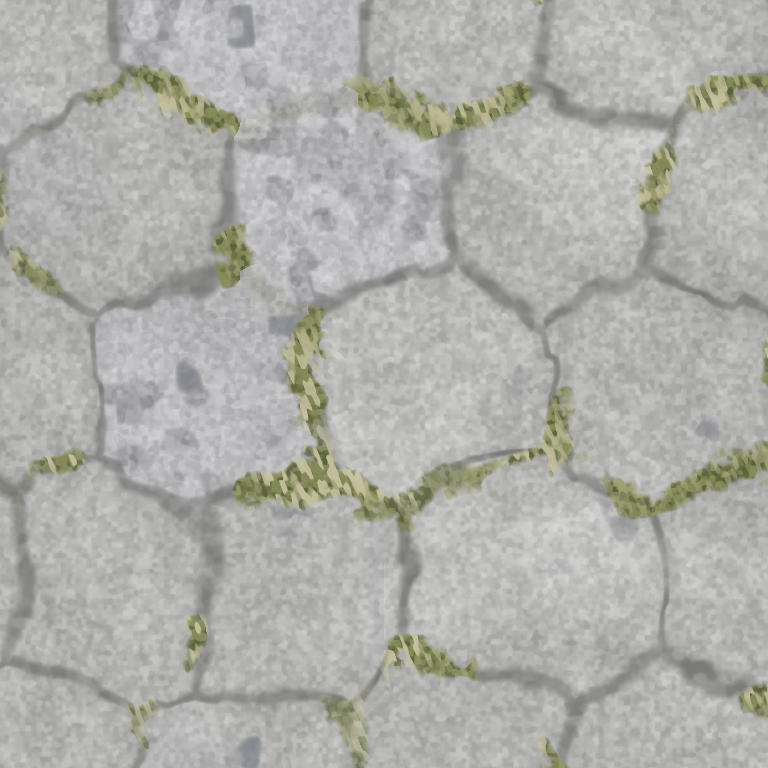
A WebGL 1 fragment shader for this texture:

```glsl
precision highp float;
// Weathered grey paving: staggered stones, a worn concrete strip, mossy joints.
uniform vec2 u_resolution;

// Layout, in canvas units unless noted
const float STONES = 3.5;          // stones across the canvas
const float ROW_STEP = 0.87;       // row height in stone widths
const float JITTER = 0.36;         // irregularity of the stones
const vec2 WORN_CENTER = vec2(0.37, 0.64);
const vec2 WORN_HALF = vec2(0.155, 0.36);
const float JOINT_MIN = 0.0035;
const float JOINT_MAX = 0.0125;
const float MOSS_REACH = 0.027;
const float MOSS_LEVEL = 0.60;     // higher is rarer

// Colours
const vec3 STONE = vec3(0.715, 0.715, 0.710);
const vec3 WORN = vec3(0.765, 0.765, 0.775);
const vec3 JOINT = vec3(0.510, 0.510, 0.500);
const vec3 STAIN = vec3(0.430, 0.450, 0.480);
const vec3 MOSS_DARK = vec3(0.340, 0.370, 0.200);
const vec3 MOSS = vec3(0.510, 0.530, 0.320);
const vec3 STRAW = vec3(0.780, 0.760, 0.610);

vec2 hash2(vec2 p) {
  vec2 k = vec2(dot(p, vec2(127.1, 311.7)), dot(p, vec2(269.5, 183.3)));
  return fract(sin(k) * 43758.545);
}

// Smooth cellular noise: random cell values blended by distance
float cellNoise(vec2 p) {
  vec2 base = floor(p);
  float sum = 0.0, weight = 0.0;
  for (int y = -1; y <= 1; y++) {
    for (int x = -1; x <= 1; x++) {
      vec2 id = base + vec2(float(x), float(y));
      vec2 h = hash2(id);
      vec2 d = id + 0.15 + 0.7 * h - p;
      float w = exp(-7.0 * dot(d, d));
      sum += w * fract(h.x * 17.3 + h.y * 31.7);
      weight += w;
    }
  }
  return sum / weight;
}

vec2 stoneSite(vec2 id) {
  vec2 grid = vec2(id.x + 0.5 * mod(id.y, 2.0), id.y * ROW_STEP);
  return grid + JITTER * (hash2(id + 7.0) - 0.5);
}

// 1 when a stone belongs to the worn strip
float isWorn(vec2 site) {
  vec2 d = abs(site / STONES - WORN_CENTER) - WORN_HALF;
  return step(max(d.x, d.y), 0.0);
}

// Returns joint distance, worn flag, stone tone and joint visibility
vec4 paving(vec2 q) {
  float row = floor(q.y / ROW_STEP);
  vec2 base = vec2(floor(q.x), row);
  vec2 siteA = vec2(0.0), siteB = vec2(0.0), idA = vec2(0.0);
  float nearA = 99.0, nearB = 99.0;
  for (int y = -2; y <= 2; y++) {
    for (int x = -2; x <= 2; x++) {
      vec2 id = base + vec2(float(x), float(y));
      vec2 site = stoneSite(id);
      vec2 d = site - q;
      float dist = dot(d, d);
      if (dist < nearA) {
        nearB = nearA; siteB = siteA;
        nearA = dist; siteA = site; idA = id;
      } else if (dist < nearB) {
        nearB = dist; siteB = site;
      }
    }
  }
  float edge = dot(0.5 * (siteA + siteB) - q, normalize(siteB - siteA));
  float worn = isWorn(siteA);
  float shown = 1.0 - 0.85 * worn * isWorn(siteB);
  return vec4(edge / STONES, worn, hash2(idA).x, shown);
}

void main() {
  vec2 p = gl_FragCoord.xy / u_resolution.y;

  // Uneven stone outlines
  vec2 bend = vec2(sin(p.y * 19.0 + 2.0 * sin(p.x * 11.0)),
                   sin(p.x * 21.0 + 2.0 * sin(p.y * 13.0)));
  vec2 chip = vec2(cellNoise(p * 24.0), cellNoise(p * 24.0 + 40.0)) - 0.5;
  vec4 stone = paving(p * STONES + 0.035 * bend + 0.07 * chip);
  float edge = stone.x, shown = stone.w;

  float broad = cellNoise(p * 6.0 + 3.0);
  float cloud = cellNoise(p * 13.0 + 11.0);
  float mottle = cellNoise(p * 34.0);
  float rough = cellNoise(p * 72.0);
  float grain = cellNoise(p * 150.0);

  // Stone surface, with dark pitted clusters where worn
  float worn = max(stone.y, 0.6 * smoothstep(0.55, 0.8, broad) * step(p.x, 0.5));
  vec3 color = mix(STONE, WORN, worn) + 0.035 * (stone.z - 0.5);
  color += 0.06 * (broad - 0.5) + 0.05 * (cloud - 0.5);
  color += 0.07 * (rough - 0.5) + 0.10 * (grain - 0.5);
  float cluster = 0.35 * broad + 0.3 * cloud + 0.35 * mottle;
  float pits = smoothstep(0.47, 0.66, cluster) * (0.6 + 0.6 * rough);
  color -= worn * (0.13 * pits + 0.06 * smoothstep(0.6, 0.85, rough));

  // A few small blue-grey stains
  float stain = smoothstep(0.93, 0.99, cellNoise(p * 17.0 + 70.0));
  color = mix(color, STAIN, 0.6 * stain * smoothstep(0.25, 0.6, mottle));

  // Joints with a dusty border
  float width = mix(JOINT_MIN, JOINT_MAX, cellNoise(p * 5.0 + 20.0));
  float dust = 1.0 - smoothstep(0.0, 0.028, edge);
  float joint = 1.0 - smoothstep(0.3 * width, 1.6 * width, edge);
  color -= 0.06 * dust * shown * cloud;
  color = mix(color, JOINT + 0.12 * (rough - 0.5), joint * shown * (0.6 + 0.4 * mottle));

  // Moss tufts and dry straw growing out of the joints
  float growth = smoothstep(MOSS_LEVEL, MOSS_LEVEL + 0.18, cellNoise(p * 10.0 + 55.0));
  float reach = MOSS_REACH * (0.35 + 0.9 * rough) * growth;
  float moss = growth * shown * (1.0 - smoothstep(0.45 * reach, reach + 0.004, edge));
  float blades = cellNoise(vec2(p.x + 0.4 * p.y, p.y - 0.3 * p.x) * vec2(150.0, 60.0));
  float dry = smoothstep(0.3, 0.7, cellNoise(p * 9.0 + 90.0));
  vec3 plant = mix(MOSS_DARK, MOSS, smoothstep(0.15, 0.6, grain));
  plant = mix(plant, STRAW, smoothstep(0.35, 0.75, blades) * (0.25 + 0.75 * dry));
  color = mix(color, plant, 0.9 * moss);

  gl_FragColor = vec4(clamp(color, 0.0, 1.0), 1.0);
}
```
